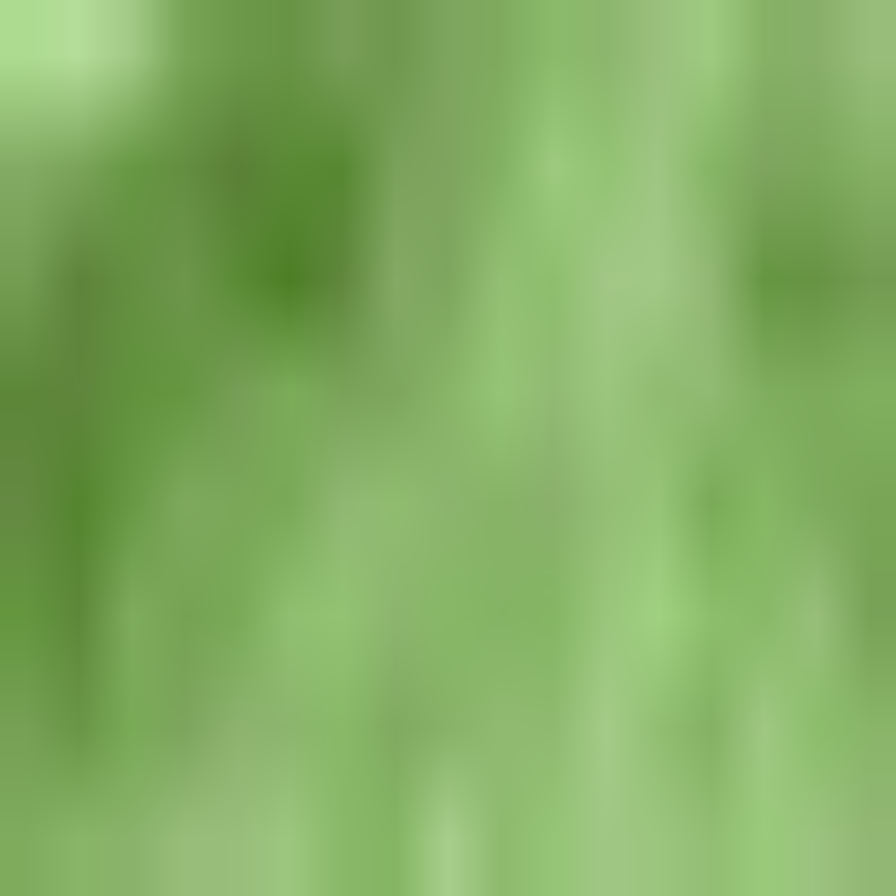
A three.js fragment shader for this background:

```glsl
#define GRID vec2(17.0, 8.0)
#define SHADE vec3(0.30, 0.47, 0.15)
#define LIGHT vec3(0.70, 0.87, 0.59)
#define TINT vec3(0.020, -0.008, 0.028)
#define BASE_TONE 0.60
#define TONE_SPREAD 0.18
#define SEED 3.0

varying vec2 vUv;

float hash(vec2 p) {
  return fract(sin(dot(p + SEED, vec2(127.1, 311.7))) * 43758.5453);
}

float softArea(vec2 p, vec2 center, vec2 radius) {
  vec2 d = (p - center) / radius;
  return exp(-dot(d, d));
}

// Broad light and shade across the canvas
float broadTone(vec2 p) {
  float tone = BASE_TONE;
  tone -= 0.45 * softArea(p, vec2(0.28, 0.80), vec2(0.22, 0.30));
  tone -= 0.40 * softArea(p, vec2(0.00, 0.45), vec2(0.20, 0.30));
  tone -= 0.25 * softArea(p, vec2(0.88, 0.70), vec2(0.08, 0.20));
  tone += 0.60 * softArea(p, vec2(0.07, 1.00), vec2(0.13, 0.16));
  tone += 0.20 * softArea(p, vec2(0.50, 0.00), vec2(0.40, 0.15));
  tone += 0.25 * softArea(p, vec2(0.71, 0.65), vec2(0.09, 0.35));
  return tone;
}

// Colour of one grid node, clamped so the border cells stay flat
vec3 nodeColor(vec2 node) {
  node = clamp(node, vec2(0.0), GRID - 1.0);
  float jitter = 2.0 * hash(node) - 1.0;
  float drift = 2.0 * hash(node + 37.0) - 1.0;
  float tone = broadTone((node + 0.5) / GRID) + TONE_SPREAD * jitter * abs(jitter);
  return mix(SHADE, LIGHT, clamp(tone, 0.0, 1.0)) + TINT * drift;
}

void main() {
  vec2 p = vUv * GRID - 0.5;
  vec2 node = floor(p);
  vec2 f = p - node;

  // Linear blend keeps the faint creases between the tall cells
  vec3 lower = mix(nodeColor(node), nodeColor(node + vec2(1.0, 0.0)), f.x);
  vec3 upper = mix(nodeColor(node + vec2(0.0, 1.0)), nodeColor(node + 1.0), f.x);
  gl_FragColor = vec4(mix(lower, upper, f.y), 1.0);
}
```
